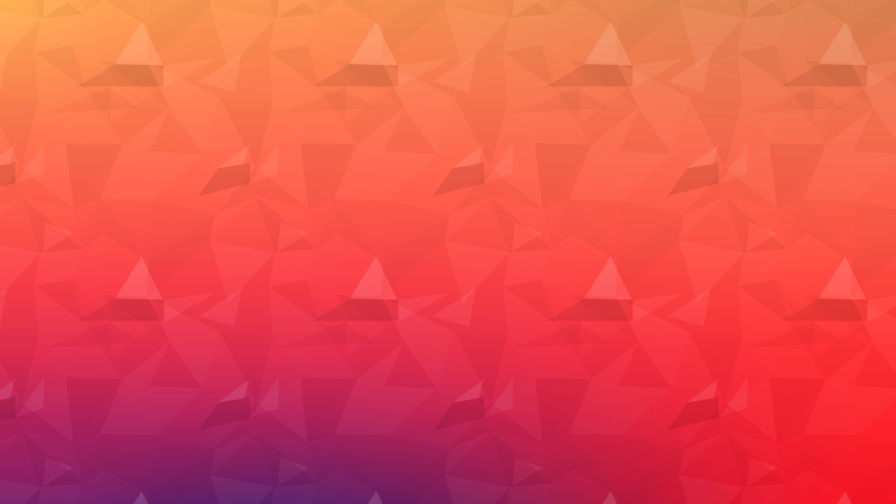
A Shadertoy shader for this background:

```glsl
// Sunset gradient from orange through red to violet, under a repeating low-poly mesh.

float hash(vec2 p) {
    return fract(sin(dot(p, vec2(127.1, 311.7))) * 43758.5453);
}

// Signed distance to the line a-b, positive on its left
float edgeSide(vec2 p, vec2 a, vec2 b) {
    vec2 e = b - a, d = p - a;
    return (e.x * d.y - e.y * d.x) / max(length(e), 1e-4);
}

// Smooth coverage of a triangle of either winding
float triangle(vec2 p, vec2 a, vec2 b, vec2 c, float blur) {
    float winding = sign(edgeSide(c, a, b));
    float d = min(edgeSide(p, a, b) * winding,
              min(edgeSide(p, b, c) * winding, edgeSide(p, c, a) * winding));
    return clamp(d / blur + 0.5, 0.0, 1.0);
}

// Accent facet repeated in every tile; b and c are offsets from corner a
float accent(vec2 p, vec2 a, vec2 b, vec2 c, float blur) {
    vec2 q = p - a;
    return triangle(q - round(q), vec2(0.0), b, c, blur);
}

const float CELLS = 5.0; // mesh cells along one tile

vec2 meshVertex(vec2 id) {
    vec2 key = mod(id, CELLS);
    return id + 0.5 + 0.75 * (vec2(hash(key + 3.1), hash(key + 17.7)) - 0.5);
}

// Tone of the jittered, triangulated grid
float meshTone(vec2 p, float blur) {
    vec2 cell = floor(p);
    float tone = 0.0, total = 1e-3;
    for (int j = -2; j <= 1; j++)
    for (int i = -2; i <= 1; i++) {
        vec2 id = cell + vec2(i, j);
        vec2 key = mod(id, CELLS);
        vec2 a = meshVertex(id), b = meshVertex(id + vec2(1, 0));
        vec2 c = meshVertex(id + vec2(1, 1)), d = meshVertex(id + vec2(0, 1));
        bool flip = hash(key + 41.3) > 0.6;
        float first = flip ? triangle(p, a, b, d, blur) : triangle(p, a, b, c, blur);
        float second = flip ? triangle(p, b, c, d, blur) : triangle(p, a, c, d, blur);
        tone += first * (hash(key + 5.9) - 0.5) + second * (hash(key + 9.3) - 0.5);
        total += first + second;
    }
    return tone / total;
}

vec3 leftRamp(float y) {
    vec3 col = mix(vec3(0.36, 0.12, 0.41), vec3(0.72, 0.13, 0.35), clamp(y / 0.18, 0.0, 1.0));
    col = mix(col, vec3(0.89, 0.17, 0.31), clamp((y - 0.18) / 0.12, 0.0, 1.0));
    col = mix(col, vec3(0.98, 0.23, 0.28), clamp((y - 0.30) / 0.13, 0.0, 1.0));
    col = mix(col, vec3(1.00, 0.33, 0.29), clamp((y - 0.43) / 0.14, 0.0, 1.0));
    return mix(col, vec3(0.99, 0.57, 0.32), clamp((y - 0.57) / 0.43, 0.0, 1.0));
}

vec3 rightRamp(float y) {
    vec3 col = mix(vec3(0.98, 0.08, 0.14), vec3(1.00, 0.18, 0.20), clamp(y / 0.3, 0.0, 1.0));
    col = mix(col, vec3(1.00, 0.33, 0.27), clamp((y - 0.3) / 0.22, 0.0, 1.0));
    col = mix(col, vec3(0.97, 0.43, 0.30), clamp((y - 0.52) / 0.23, 0.0, 1.0));
    return mix(col, vec3(0.87, 0.52, 0.32), clamp((y - 0.75) / 0.25, 0.0, 1.0));
}

void mainImage(out vec4 fragColor, in vec2 fragCoord) {
    vec2 uv = fragCoord / iResolution.xy;
    vec2 p = fragCoord / iResolution.y * 2.149; // one unit is one tile
    float blur = 1.3 * 2.149 / iResolution.y;

    // Background gradient with a warm upper-left corner and a violet base
    vec3 col = mix(leftRamp(uv.y), rightRamp(uv.y), smoothstep(0.3, 1.0, uv.x));
    col += vec3(0.01, 0.14, 0.01) * exp(-7.0 * length((uv - vec2(0, 1)) * vec2(1.0, 0.8)));
    col.r += 0.12 * smoothstep(0.3, 0.0, uv.x) * smoothstep(0.2, 0.0, uv.y);

    // Fine mesh
    float tone = 0.085 * meshTone(p * CELLS, blur * CELLS);

    // Light accents
    tone += 0.13 * accent(p, vec2(0.49, 0.876), vec2(0.114, 0.179), vec2(0.204, -0.005), blur);
    tone += 0.09 * accent(p, vec2(0.93, 0.433), vec2(0.134, 0.10), vec2(0.11, 0.015), blur);
    tone += 0.06 * accent(p, vec2(0.065, 0.368), vec2(0.124, 0.174), vec2(0.12, 0.04), blur);
    tone += 0.06 * accent(p, vec2(0.701, 0.776), vec2(0.0, 0.095), vec2(0.219, 0.124), blur);
    tone += 0.07 * accent(p, vec2(0.846, 0.801), vec2(0.184, 0.12), vec2(0.154, -0.045), blur);
    tone += 0.07 * accent(p, vec2(0.184, 0.075), vec2(0.01, 0.125), vec2(0.13, 0.08), blur);
    tone += 0.03 * accent(p, vec2(0.473, 0.627), vec2(0.0, 0.15), vec2(0.214, 0.15), blur);

    // Dark accents; the first two pairs form quads
    tone -= 0.08 * accent(p, vec2(0.333, 0.781), vec2(0.16, 0.095), vec2(0.363, 0.09), blur);
    tone -= 0.08 * accent(p, vec2(0.333, 0.781), vec2(0.363, 0.09), vec2(0.363, 0.0), blur);
    tone -= 0.10 * accent(p, vec2(0.846, 0.313), vec2(0.085, 0.119), vec2(0.219, 0.144), blur);
    tone -= 0.10 * accent(p, vec2(0.846, 0.313), vec2(0.219, 0.144), vec2(0.219, 0.055), blur);
    tone -= 0.04 * accent(p, vec2(0.194, 0.667), vec2(0.274, 0.11), vec2(0.40, 0.02), blur);

    // Facets lean toward white or black
    col = mix(col, vec3(step(0.0, tone)), abs(tone));
    fragColor = vec4(clamp(col, 0.0, 1.0), 1.0);
}
```
